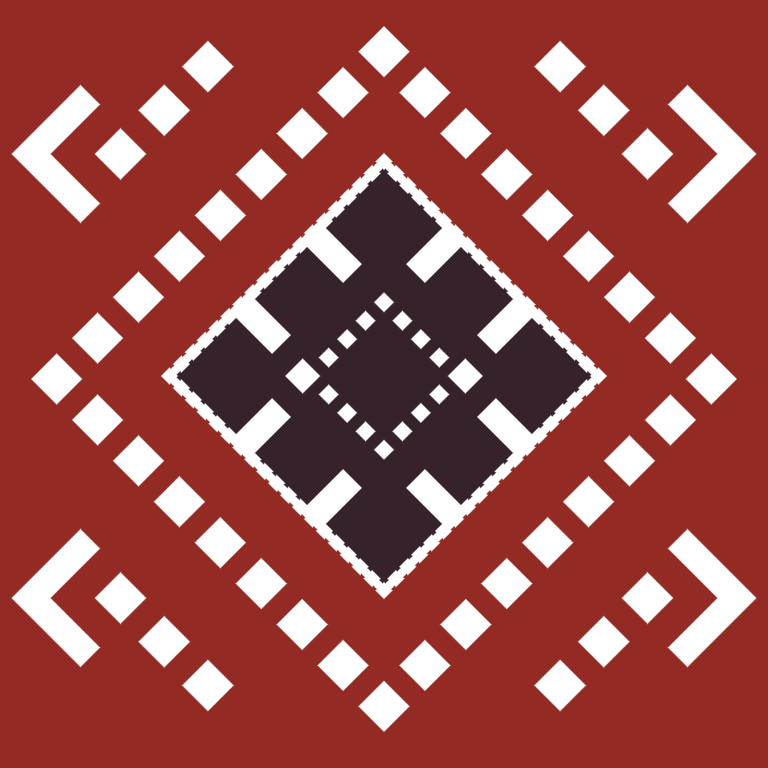
Give the GLSL for this pattern, as a three.js fragment shader.

```glsl
// Woven folk motif: a dark stitched diamond inside a ring of white lozenges,
// with chevrons and lozenge trails in the corners, on a red ground.
// Everything is mirrored by abs() and measured with the diamond (L1) metric.
varying vec2 vUv;

float lozenge(vec2 p, float halfDiagonal) {
  return abs(p.x) + abs(p.y) - halfDiagonal;
}

// Lozenges spaced evenly along a diamond outline; perSide must be even.
float lozengeRing(vec2 p, float radius, float perSide, float halfDiagonal) {
  vec2 q = abs(p);
  float spacing = 2.0 * radius / perSide;
  float along = mod(q.x - q.y + 0.5 * spacing, spacing) - 0.5 * spacing;
  return max(abs(q.x + q.y - radius), abs(along)) - halfDiagonal;
}

// Arrowhead pointing outward, with arms cut square.
float chevron(vec2 p) {
  float outward = p.x + abs(p.y);
  float inward = p.x - abs(p.y);
  return max(abs(outward - 0.4596) - 0.0254, 0.3053 - inward);
}

// Soft coverage of a shape from its L1 distance.
float fill(float d) {
  return 1.0 - smoothstep(-0.0016, 0.0016, d);
}

void main() {
  vec3 red = vec3(0.575, 0.165, 0.138);
  vec3 plum = vec3(0.212, 0.133, 0.168);
  vec3 white = vec3(1.0);

  vec2 p = vUv - vec2(0.5, 0.5104);
  vec2 q = abs(p);
  float reach = q.x + q.y;
  float fieldRadius = 0.2793;

  // Outer ring sits slightly lower than the rest
  float thread = lozengeRing(vUv - vec2(0.5, 0.5065), 0.4262, 8.0, 0.0333);

  // Corner chevrons and their trails
  vec2 corner = q - vec2(0.0, 0.2891);
  thread = min(thread, chevron(corner));
  for (int i = 0; i < 3; i++) {
    vec2 center = vec2(0.3431, 0.0) + float(i) * vec2(-0.0569, 0.0569);
    thread = min(thread, lozenge(corner - center, 0.0336));
  }

  // Stitched border: a thin band with knots
  thread = min(thread, abs(reach - fieldRadius) - 0.0076);
  thread = min(thread, lozengeRing(p, fieldRadius, 18.0, 0.0111));

  // Bars running inward from the border
  float bars = abs(abs(q.x - q.y) - 0.0924) - 0.0245;
  bars = max(bars, max(0.1745 - reach, reach - fieldRadius));
  thread = min(thread, bars);

  // Small central ring with larger side lozenges
  thread = min(thread, lozengeRing(p, 0.0960, 4.0, 0.0130));
  thread = min(thread, lozenge(q - vec2(0.1059, 0.0), 0.0228));

  vec3 color = mix(red, plum, fill(reach - fieldRadius));
  color = mix(color, white, fill(thread));
  gl_FragColor = vec4(color, 1.0);
}
```
